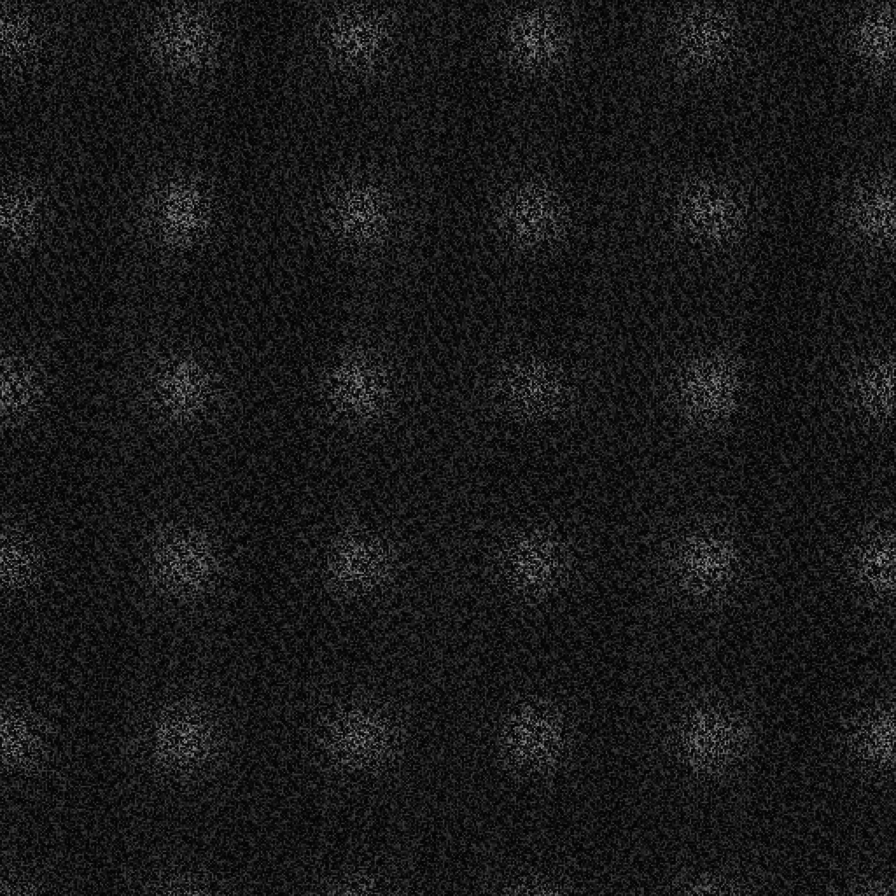
Give the GLSL for this pattern, as a three.js fragment shader.

```glsl
// Fine monochrome grain on near-black, lit by a square grid of soft round glows.
// Each grain is a hashed lattice value, skewed towards black by a power curve;
// its gain rises near the glow centres, so every glow breaks up differently.

varying vec2 vUv;

const float GLOWS_ACROSS = 5.12;               // glow cells per canvas side
const vec2 GLOW_CENTRE = vec2(0.05, 0.90);     // position in a cell, in cell units
const float CORE_RADIUS = 0.165;               // in cell units
const float HALO_RADIUS = 0.40;
const float CORE_GAIN = 0.36;
const float HALO_GAIN = 0.045;

const float GRAINS_ACROSS = 512.0;             // grains per canvas side
const float GRAIN_SKEW = 1.8;                  // higher means sparser bright grains
const float BASE_GAIN = 0.215;
const vec3 BLACK_FLOOR = vec3(0.010);
const vec3 GRAIN_COLOUR = vec3(1.0);

float hash(vec2 p) {
  return fract(sin(dot(p, vec2(12.9898, 78.233))) * 43758.5453);
}

// Smoothly blended lattice of random values
float grainNoise(vec2 p) {
  vec2 cell = floor(p);
  vec2 blend = smoothstep(0.0, 1.0, fract(p));
  float low = mix(hash(cell), hash(cell + vec2(1.0, 0.0)), blend.x);
  float high = mix(hash(cell + vec2(0.0, 1.0)), hash(cell + vec2(1.0)), blend.x);
  return mix(low, high, blend.y);
}

float gaussian(float dist, float radius) {
  float t = dist / radius;
  return exp(-t * t);
}

void main() {
  // Distance to the nearest glow centre
  vec2 offset = fract(vUv * GLOWS_ACROSS - GLOW_CENTRE + 0.5) - 0.5;
  float dist = length(offset);

  // Bright core inside a wide faint halo
  float gain = BASE_GAIN
    + CORE_GAIN * gaussian(dist, CORE_RADIUS)
    + HALO_GAIN * gaussian(dist, HALO_RADIUS);

  // Lattice points sit at the middle of each grain
  float grain = pow(grainNoise(vUv * GRAINS_ACROSS - 0.5), GRAIN_SKEW);

  gl_FragColor = vec4(BLACK_FLOOR + GRAIN_COLOUR * grain * gain, 1.0);
}
```
